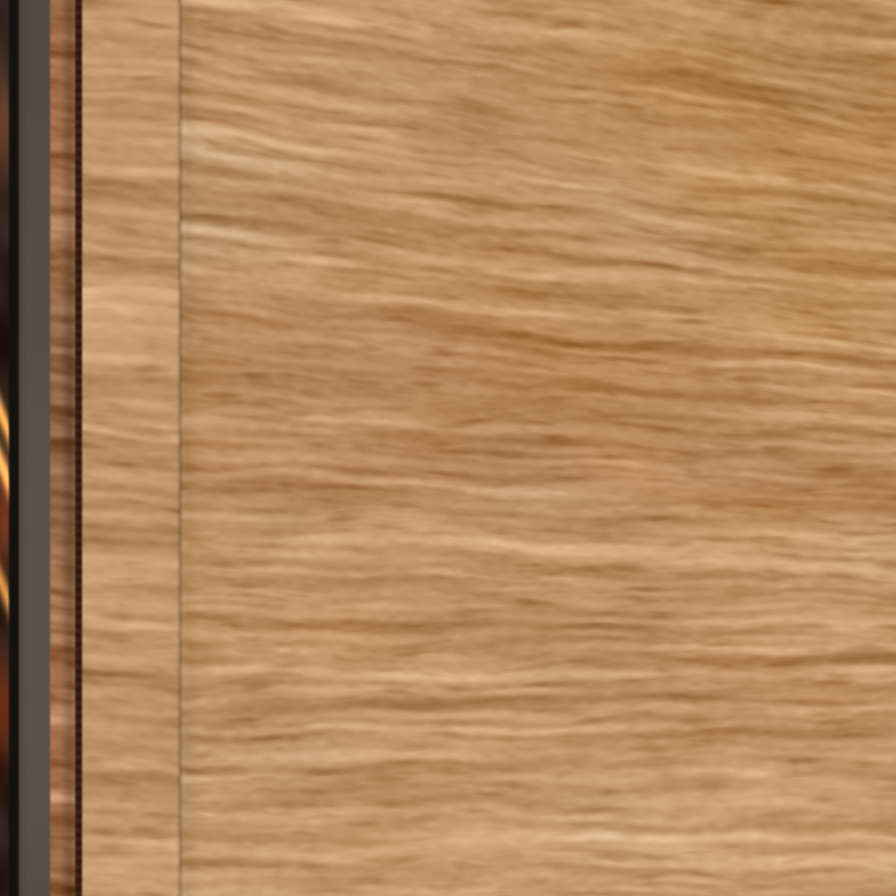
Reproduce this texture procedurally as a Shadertoy shader.

```glsl
// Pale oak cabinet panel with flowing grain, a narrow stile and a dark metal edge.

vec3 hash3(vec2 p) {
    vec3 q = fract(vec3(p.xyx) * vec3(0.1031, 0.1030, 0.0973));
    q += dot(q, q.yxz + 33.33);
    return fract((q.xxy + q.yzz) * q.zyx);
}

// Smooth cellular noise: each cell holds one soft spot of random sign and strength
float cellNoise(vec2 p) {
    vec2 cell = floor(p);
    float sum = 0.0;
    for (int j = -1; j <= 1; j++)
    for (int i = -1; i <= 1; i++) {
        vec2 id = cell + vec2(i, j);
        vec3 h = hash3(id + 57.0);
        vec2 d = id + h.xy - p;
        float fall = max(0.0, 1.0 - dot(d, d));
        sum += fall * fall * (h.z * 2.0 - 1.0);
    }
    return sum;
}

float edge(float at, float x) { return smoothstep(at - 0.0022, at + 0.0022, x); }

float band(float y, float centre, float halfWidth) {
    float d = (y - centre) / halfWidth;
    return exp(-d * d);
}

// Fine streaks, pores and mottling; g runs across the grain
float grain(float x, float g) {
    float wave = g + 0.0025 * sin(x * 17.0 + g * 23.0) + 0.0014 * sin(x * 41.0 - g * 57.0);
    float lines = sin(wave * 310.0 + 2.2 * sin(wave * 37.0) + 1.3 * sin(x * 6.0 + wave * 91.0));
    float streaks = cellNoise(vec2(x * 3.5, wave * 75.0));
    float fibres = cellNoise(vec2(x * 13.0 + 9.0, wave * 135.0));
    float pores = max(0.0, cellNoise(vec2(x * 30.0, wave * 150.0 + 31.0)) - 0.12);
    float fleck = cellNoise(vec2(x * 85.0, g * 190.0));
    return 0.018 * lines + 0.070 * streaks + 0.046 * fibres - 0.065 * pores + 0.022 * fleck;
}

vec3 oak(float tone) {
    vec3 c = mix(vec3(0.50, 0.33, 0.19), vec3(0.70, 0.51, 0.34), smoothstep(-0.9, 0.0, tone));
    c = mix(c, vec3(0.745, 0.575, 0.40), smoothstep(0.0, 0.5, tone));
    return mix(c, vec3(0.80, 0.65, 0.48), smoothstep(0.5, 1.15, tone));
}

vec3 mainPanel(vec2 p) {
    float x = p.x - 0.2;
    // Grain is level at the foot and falls to the right higher up
    float g = p.y + x * (0.17 * smoothstep(0.12, 1.0, p.y) - 0.015 * band(p.y, 0.2, 0.1));
    float tone = 0.43;
    tone += 0.34 * band(g, 0.845, 0.045) + 0.16 * band(g, 0.72, 0.03);
    tone -= 0.22 * band(g, 0.92, 0.03) + 0.13 * band(g, 0.64, 0.06);
    // Broad step where the dark figure meets the pale board below
    float upper = smoothstep(0.458, 0.474, g + 0.006 * sin(x * 11.0));
    tone -= upper * band(g, 0.47, 0.09) * (0.20 + 0.22 * x);
    tone += (1.0 - upper) * (0.10 + 0.22 * band(g, 0.435, 0.04));
    tone -= 0.13 * band(g, 0.25, 0.07);
    tone += 0.20 * (1.0 - smoothstep(0.08, 0.22, g));
    tone -= 0.22 * smoothstep(0.9, 1.1, g) * smoothstep(0.1, 0.7, x);
    tone += 0.16 * cellNoise(vec2(p.x * 2.5, g * 13.0));
    float mottle = cellNoise(vec2(p.x * 8.0, g * 16.0) + 80.0);
    vec3 c = oak(tone) + grain(p.x, g) * vec3(0.90, 1.0, 1.05);
    c += mottle * vec3(0.006, -0.006, -0.016);
    // Golden, dimmer right-hand side
    return c - vec3(0.012, 0.014, 0.035) * smoothstep(0.3, 1.0, p.x) * smoothstep(0.2, 0.9, p.y);
}

vec3 stile(vec2 p) {
    float g = p.y + 0.07 * (p.x - 0.09);
    float tone = 0.58 + 0.12 * sin(g * 21.0 + 1.0) + 0.22 * cellNoise(vec2(p.x * 2.0, g * 15.0 + 7.0));
    tone -= 0.40 * band(g, 0.785, 0.013) + 0.22 * band(g, 0.23, 0.03);
    tone += 0.25 * band(g, 0.12, 0.07) + 0.12 * band(g, 0.66, 0.08);
    return oak(tone) + grain(p.x + 4.0, g + 3.0) * 0.85;
}

// Blurred room seen past the metal edge
vec3 background(vec2 p) {
    vec3 c = vec3(0.17, 0.12, 0.09) + 0.06 * cellNoise(vec2(p.x * 40.0, p.y * 25.0));
    c += vec3(0.22, 0.12, 0.07) * band(p.y, 0.86, 0.06);
    c += vec3(0.26, 0.07, 0.01) * (band(p.y, 0.42, 0.05) + band(p.y, 0.21, 0.06));
    c -= 0.06 * band(p.y, 0.62, 0.06);
    float slant = p.y + 2.5 * p.x;
    float lamps = band(slant, 0.542, 0.017) + band(slant, 0.486, 0.018) + 0.8 * band(slant, 0.353, 0.018);
    return c + lamps * vec3(0.85, 0.60, 0.28);
}

void mainImage(out vec4 fragColor, in vec2 fragCoord) {
    vec2 p = fragCoord / iResolution.xy;

    // Layers from left to right
    vec3 c = background(p);
    c = mix(c, vec3(0.075, 0.07, 0.065), edge(0.010, p.x));
    vec3 metal = vec3(0.335, 0.31, 0.28) + 0.015 * sin(p.y * 5.0) - 0.03 * band(p.x, 0.022, 0.006);
    c = mix(c, metal, edge(0.021, p.x));

    // Shaded side strip and the dark gap beside it
    float stripGrain = grain(p.x + 8.0, p.y + 0.1 * p.x + 6.0);
    vec3 strip = vec3(0.60, 0.41, 0.27) + 1.1 * stripGrain;
    strip *= 1.0 - 0.22 * band(p.x, 0.078, 0.008) + 0.08 * sin(p.y * 9.0);
    c = mix(c, strip, edge(0.056, p.x));
    vec3 gap = vec3(0.20, 0.11, 0.065) + 0.025 * sin(p.y * 620.0);
    c = mix(c, gap, edge(0.084, p.x));

    // Wood faces and the soft seam between them
    c = mix(c, stile(p), edge(0.0915, p.x));
    c = mix(c, mainPanel(p), edge(0.201, p.x));
    c *= 1.0 - 0.17 * band(p.x, 0.201, 0.0025) - 0.05 * band(p.x, 0.209, 0.009);

    fragColor = vec4(clamp(c, 0.0, 1.0), 1.0);
}
```
